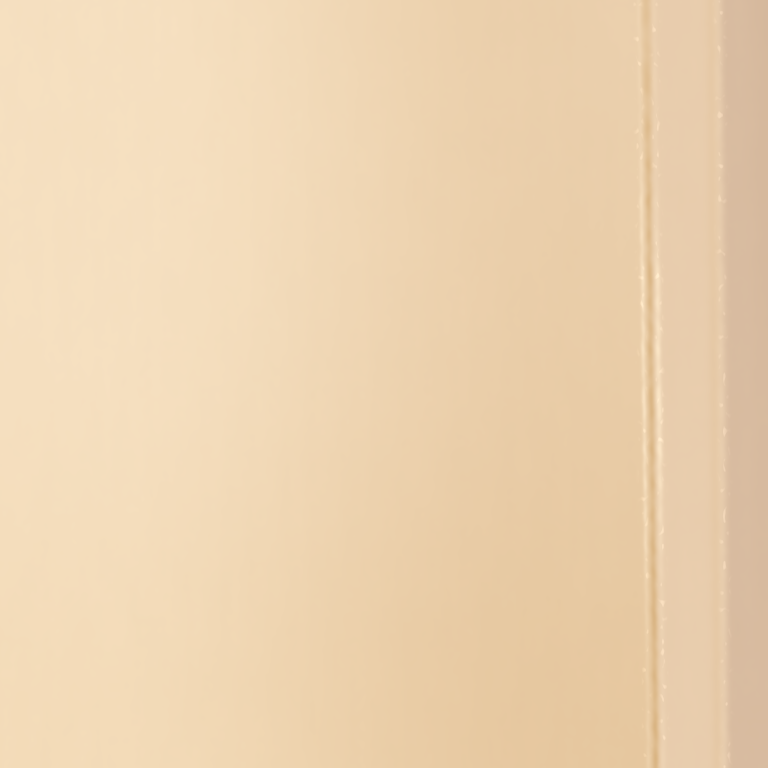
Write a WebGL 1 fragment shader that draws this texture.

```glsl
precision highp float;
// Smooth cream panel fading to tan, with a slightly slanted groove near the
// right side, glossy rims along it, and a rounded edge turning into shade.
// Built from smooth ramps, soft line profiles and gradient noise.

uniform vec2 u_resolution;

#define CREAM vec3(0.962, 0.876, 0.752)
#define TAN vec3(0.912, 0.800, 0.655)
#define LEDGE vec3(0.910, 0.802, 0.678)
#define SHADE vec3(0.848, 0.735, 0.627)
#define GROOVE vec3(0.850, 0.705, 0.510)
#define GLOSS vec3(0.980, 0.895, 0.770)
#define GROOVE_X 0.8540
#define GROOVE_SLANT 0.0125
#define EDGE_X 0.9460
#define EDGE_SLANT 0.0080
#define GRAIN 0.006

vec2 gradientAt(vec2 cell) {
  vec3 p = fract(cell.xyx * vec3(0.1031, 0.1030, 0.0973));
  p += dot(p, p.yzx + 33.33);
  float angle = 6.2832 * fract((p.x + p.y) * p.z);
  return vec2(cos(angle), sin(angle));
}

float gradientNoise(vec2 p) {
  vec2 i = floor(p), f = fract(p);
  vec2 w = f * f * f * (f * (f * 6.0 - 15.0) + 10.0);
  float a = dot(gradientAt(i), f);
  float b = dot(gradientAt(i + vec2(1.0, 0.0)), f - vec2(1.0, 0.0));
  float c = dot(gradientAt(i + vec2(0.0, 1.0)), f - vec2(0.0, 1.0));
  float d = dot(gradientAt(i + 1.0), f - 1.0);
  return mix(mix(a, b, w.x), mix(c, d, w.x), w.y);
}

// Soft vertical line: 1 at its centre, fading over the given width.
float softLine(float offset, float width) {
  float t = offset / width;
  return exp(-t * t);
}

// Window along the height with soft ends.
float span(float y, float low, float high, float soft) {
  return smoothstep(low - soft, low + soft, y)
       * (1.0 - smoothstep(high - soft, high + soft, y));
}

// Broad light falling from the left, with the lower part a little warmer.
vec3 panel(vec2 uv) {
  float bend = 0.035 * sin(uv.y * 5.0 + 0.6);
  float ramp = smoothstep(0.14, 0.76, uv.x + bend);
  vec3 color = mix(CREAM, TAN, ramp);
  color -= vec3(0.010, 0.018, 0.030) * (1.0 - smoothstep(0.0, 0.6, uv.y));
  float upperRight = smoothstep(0.55, 0.85, uv.x) * smoothstep(0.45, 1.0, uv.y);
  return color + vec3(0.008, 0.014, 0.024) * upperRight;
}

void main() {
  vec2 uv = gl_FragCoord.xy / u_resolution;
  float pixel = 1.0 / u_resolution.x;

  // Fine wobble and breaks that roughen the long lines
  float wobble = gradientNoise(vec2(3.7, uv.y * 70.0));
  float breaks = 0.85 + 0.6 * gradientNoise(vec2(8.3, uv.y * 45.0));
  float grooveX = GROOVE_X - GROOVE_SLANT * uv.y + 0.0012 * wobble;
  float fromGroove = uv.x - grooveX;
  float fromEdge = uv.x - (EDGE_X - EDGE_SLANT * uv.y + 0.0015 * wobble);

  // Panel, ledge and shaded side
  vec3 color = panel(uv);
  color = mix(color, LEDGE, smoothstep(-0.003, 0.010, fromGroove));
  color = mix(color, SHADE, smoothstep(-0.010, 0.010, fromEdge));
  color -= 0.012 * smoothstep(0.025, 0.06, fromEdge) * uv.y;

  // Pale rim and warm shadow on the rounded edge
  float edgeGloss = softLine(fromEdge + 0.003, 0.004 + pixel);
  color = mix(color, CREAM, 0.24 * breaks * edgeGloss);
  color = mix(color, GROOVE, 0.16 * softLine(fromEdge + 0.012, 0.007));

  // Groove, wider and paler towards the top
  float top = smoothstep(0.70, 0.95, uv.y);
  float core = softLine(fromGroove, mix(0.0035, 0.0060, top) + 0.5 * pixel);
  color = mix(color, GROOVE, core * mix(0.88, 0.55, top) * breaks);

  // Glossy rims either side of the groove
  float leftFade = 0.25 + 0.55 * span(uv.y, 0.28, 0.76, 0.08);
  float rightFade = 0.22 + 0.78 * span(uv.y, 0.32, 0.68, 0.10);
  float leftRim = softLine(fromGroove + 0.0095, 0.0022 + 0.5 * pixel);
  float rightRim = softLine(fromGroove - 0.0100, 0.0032 + 0.5 * pixel);
  color = mix(color, GLOSS, clamp(leftRim * leftFade * breaks, 0.0, 1.0));
  color = mix(color, GLOSS, clamp(rightRim * rightFade * breaks, 0.0, 1.0));

  // Small bright flecks strung along the groove and the edge
  float fleck = smoothstep(0.22, 0.5, gradientNoise(uv * vec2(150.0, 90.0)));
  float nearLine = softLine(abs(fromGroove) - 0.011, 0.005)
                 + softLine(fromEdge, 0.006);
  color += 0.06 * fleck * nearLine;

  // Faint mottling and vertical streaks
  float mottle = gradientNoise(uv * vec2(26.0, 14.0))
               + 0.6 * gradientNoise(uv * vec2(90.0, 70.0));
  float streaks = gradientNoise(vec2(uv.x * 60.0, uv.y * 4.0));
  color += GRAIN * (0.6 * mottle + 0.5 * streaks);

  gl_FragColor = vec4(clamp(color, 0.0, 1.0), 1.0);
}
```
